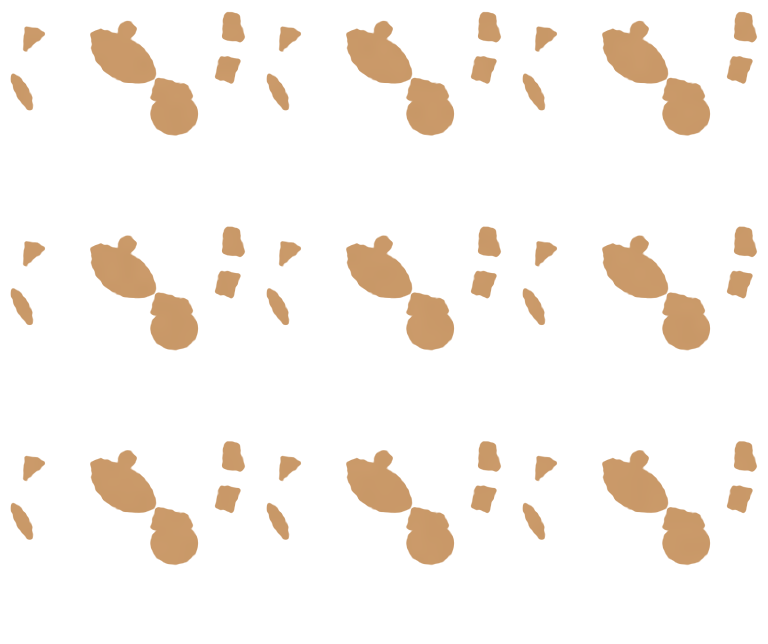
Give the GLSL for this pattern, as a Shadertoy shader.

```glsl
// Tan rounded patches scattered on white, in a three by three repeat.

const vec2 REPEATS = vec2(3.0);
const vec2 CELL = vec2(384.0, 322.5);   // design units per repeat, y down
const float GRAIN = 6.0;                // spacing of the edge noise
const vec3 PAPER = vec3(1.0);
const vec3 TAN = vec3(0.79, 0.60, 0.41);

float hash(vec2 p) {
    return fract(sin(dot(p, vec2(127.1, 311.7))) * 43758.5453);
}

// Value noise that wraps after a whole number of lattice steps.
float wrapNoise(vec2 p, vec2 period) {
    vec2 i = floor(p), f = fract(p);
    f = f * f * (3.0 - 2.0 * f);
    vec2 lo = mod(i, period), hi = mod(i + 1.0, period);
    return mix(mix(hash(lo), hash(vec2(hi.x, lo.y)), f.x),
               mix(hash(vec2(lo.x, hi.y)), hash(hi), f.x), f.y);
}

float smoothUnion(float a, float b, float k) {
    float h = max(k - abs(a - b), 0.0) / k;
    return min(a, b) - 0.25 * h * h * k;
}

float smoothIntersect(float a, float b, float k) {
    return -smoothUnion(-a, -b, k);
}

float circle(vec2 p, vec2 center, float radius) {
    return length(p - center) - radius;
}

// Ellipse whose first axis points along the unit vector axis.
float ellipse(vec2 p, vec2 center, vec2 axis, vec2 radii) {
    vec2 q = p - center;
    q = vec2(dot(q, axis), dot(q, vec2(-axis.y, axis.x)));
    float k = length(q / radii) + 1e-4;
    return k * (k - 1.0) / (length(q / (radii * radii)) + 1e-4);
}

// Four-sided polygon with rounded corners.
float roundQuad(vec2 p, vec2 a, vec2 b, vec2 c, vec2 d, float radius) {
    vec2 v[4] = vec2[4](a, b, c, d);
    float dist2 = dot(p - a, p - a), side = 1.0;
    for (int i = 0; i < 4; i++) {
        vec2 start = v[i], edge = v[(i + 1) % 4] - start, w = p - start;
        vec2 gap = w - edge * clamp(dot(w, edge) / dot(edge, edge), 0.0, 1.0);
        dist2 = min(dist2, dot(gap, gap));
        bvec3 crossing = bvec3(w.y >= 0.0, w.y < edge.y, edge.x * w.y > edge.y * w.x);
        if (all(crossing) || all(not(crossing))) side = -side;
    }
    return side * sqrt(dist2) - radius;
}

// Large leaning patch: two arcs, a blunt corner and a round ear.
float earedPatch(vec2 p) {
    float body = smoothIntersect(circle(p, vec2(203.4, 57.4), 68.0),
                                 circle(p, vec2(167.6, 120.8), 67.6), 9.0);
    float corner = roundQuad(p, vec2(140, 52), vec2(152, 47), vec2(180, 56), vec2(152, 94), 4.0);
    float ear = circle(p, vec2(191, 45.5), 13.5);
    return smoothUnion(smoothUnion(body, corner, 4.0), ear, 5.0);
}

// Pear-like patch: blocky head on a wide oval.
float pearPatch(vec2 p) {
    float head = roundQuad(p, vec2(238, 122), vec2(279, 132), vec2(284, 144), vec2(231, 147), 5.0);
    float base = ellipse(p, vec2(261.5, 172), vec2(1, 0), vec2(35.5, 31));
    return smoothUnion(head, base, 3.0);
}

// Four small chips around the two large patches.
float chips(vec2 p) {
    float wedge = roundQuad(p, vec2(40, 43), vec2(55, 45), vec2(64, 51), vec2(38, 74), 3.7);
    float sliver = ellipse(p, vec2(33, 138), vec2(0.46, 0.888), vec2(30, 10.3));
    float thumb = roundQuad(p, vec2(342, 25), vec2(353, 26), vec2(360, 56), vec2(339, 54), 6.5);
    float block = roundQuad(p, vec2(333, 88), vec2(356, 92), vec2(346, 121), vec2(327, 115), 4.2);
    return min(min(wedge, sliver), min(thumb, block));
}

void mainImage(out vec4 fragColor, in vec2 fragCoord) {
    vec2 uv = fragCoord / iResolution.xy;
    vec2 cell = fract(uv * REPEATS);
    vec2 p = vec2(cell.x, 1.0 - cell.y) * CELL;

    // Slightly ragged outline, the same in every repeat
    vec2 period = floor(CELL / GRAIN);
    float ragged = wrapNoise(p / CELL * period, period) - 0.5;
    float dist = min(min(earedPatch(p), pearPatch(p)), chips(p)) + 2.4 * ragged;

    // Faint tone drift that wraps over the canvas
    vec2 driftPeriod = vec2(48.0, 40.0);
    float drift = wrapNoise(uv * driftPeriod, driftPeriod) - 0.5;
    vec3 fill = TAN + 0.012 * drift;

    float pixel = CELL.x * REPEATS.x / iResolution.x;
    float cover = 1.0 - smoothstep(-0.8 * pixel, 0.8 * pixel, dist);
    fragColor = vec4(mix(PAPER, fill, cover), 1.0);
}
```
